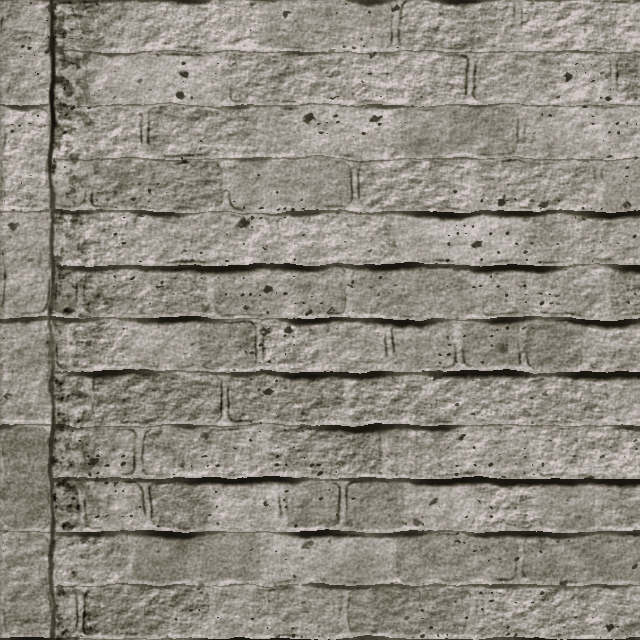
Reproduce this texture procedurally as a WebGL 2 fragment shader.

```glsl
#version 300 es
precision highp float;
// Weathered grey brick wall: twelve courses beside a narrow pier of taller blocks.
// Each cell is a warped rounded box; gradient noise adds grain, relief and soot,
// and patchy shadows under the bed joints carve the courses apart.
uniform vec2 u_resolution;
out vec4 fragColor;

#define ROWS 12.0
#define BRICK_WIDTH 0.202
#define PIER 0.081
#define MORTAR 0.0055
#define CORNER 0.013
#define WARP 0.008
#define EDGE_JITTER 0.14
#define GRAIN 0.17
#define RELIEF 0.50
#define SHADOW_DEPTH 0.012

const vec3 SOOT = vec3(0.07, 0.06, 0.04);
const vec3 SHADE = vec3(0.38, 0.36, 0.30);
const vec3 CHALK = vec3(0.72, 0.69, 0.67);

vec2 hash2(vec2 p) {
  p = vec2(dot(p, vec2(127.1, 311.7)), dot(p, vec2(269.5, 183.3)));
  return fract(sin(p) * 43758.5);
}

float noise(vec2 p) {
  vec2 i = floor(p), f = fract(p);
  vec2 w = f * f * f * (f * (f * 6.0 - 15.0) + 10.0), e = vec2(1, 0);
  float a = dot(hash2(i) * 2.0 - 1.0, f);
  float b = dot(hash2(i + e) * 2.0 - 1.0, f - e);
  float c = dot(hash2(i + e.yx) * 2.0 - 1.0, f - e.yx);
  float d = dot(hash2(i + 1.0) * 2.0 - 1.0, f - 1.0);
  return mix(mix(a, b, w.x), mix(c, d, w.x), w.y);
}

float fbm(vec2 p) {
  float sum = 0.0, amp = 1.0;
  for (int i = 0; i < 4; i++) {
    sum += amp * noise(p);
    p = p * 2.03 + 17.3;
    amp *= 0.5;
  }
  return sum;
}

// Sparse dark holes at two sizes
float pits(vec2 p) {
  float mask = 0.0;
  for (float size = 30.0; size < 100.0; size += 45.0) {
    vec2 g = p * size + 0.3 * noise(p * 120.0), id = floor(g);
    vec2 rnd = hash2(id + size);
    float r = mix(0.08, 0.27, rnd.y) * step(rnd.x, 0.16);
    float d = length((fract(g) - 0.35 - 0.3 * hash2(id + 9.0)) * vec2(0.8, 1.1));
    mask = max(mask, 1.0 - smoothstep(r * 0.5, r + 0.02, d));
  }
  return mask;
}

float jointOffset(float column, float row) {
  return EDGE_JITTER * hash2(vec2(column, row * 7.0)).x;
}

// Bounds of the cell holding q as (low, high); id names the cell
vec4 brickCell(vec2 q, out vec2 id) {
  float row = floor(q.y * ROWS);
  if (q.x < PIER) {
    row = floor(row * 0.5);
    id = vec2(-9.0, row);
    return vec4(0.0, row * 2.0 / ROWS, PIER, (row + 1.0) * 2.0 / ROWS);
  }
  bool headers = row < 6.0 && mod(row, 3.0) == 2.0;
  float width = headers ? BRICK_WIDTH * 0.5 : BRICK_WIDTH;
  float phase = 0.125 + 0.075 * mod(row, 2.0);
  float u = (q.x - phase) / width, column = floor(u);
  if (u < column + jointOffset(column, row)) column -= 1.0;
  float left = phase + width * (column + jointOffset(column, row));
  float right = phase + width * (column + 1.0 + jointOffset(column + 1.0, row));
  id = vec2(column, row);
  return vec4(max(left, PIER), row / ROWS, right, (row + 1.0) / ROWS);
}

void main() {
  vec2 p = gl_FragCoord.xy / u_resolution;
  vec2 q = p + WARP * vec2(fbm(p * 13.0), fbm(p * 13.0 + 40.0)) - vec2(0.0, 0.003);
  vec2 id;
  vec4 cell = brickCell(q, id);
  vec2 rnd = hash2(id + 3.0);
  vec2 box = abs(q - 0.5 * (cell.xy + cell.zw)) - 0.5 * (cell.zw - cell.xy) + MORTAR + CORNER;
  float d = length(max(box, 0.0)) + min(max(box.x, box.y), 0.0) - CORNER;

  // Brick face: individual tone, stains and embossed roughness
  float stain = fbm(p * 6.0), blotch = fbm(p * 24.0 + 5.0);
  vec2 rough = p * vec2(42.0, 56.0);
  float relief = fbm(rough + vec2(-0.09, 0.16)) - fbm(rough);
  float grain = noise(p * 185.0) + 0.5 * noise(p * 330.0);
  float tone = 0.57 + 0.05 * p.y + 0.15 * (rnd.x - 0.5) + 0.10 * stain + 0.13 * blotch;
  tone += RELIEF * mix(0.4, 1.2, rnd.y) * relief;

  // Mortar, pale lower lips and broken outlines
  tone = mix(tone, 0.64 + 0.12 * blotch + 0.3 * relief, smoothstep(-0.002, 0.002, d));
  float lip = exp(-pow((q.y - cell.y - 0.005) / 0.0035, 2.0));
  tone += 0.14 * lip * smoothstep(-0.2, 0.3, noise(p * 18.0));
  float crack = exp(-pow(d / 0.0022, 2.0));
  tone -= 0.34 * crack * smoothstep(-0.05, 0.4, fbm(p * 12.0 + 7.0));
  tone += GRAIN * grain;

  // Patchy shadow beneath each bed joint, heavier low down
  float patchy = noise(vec2(q.x * 9.0, id.y * 3.7 + 0.4)) + 0.35 * (hash2(id.yy).x - 0.5);
  float heavy = smoothstep(-0.1, 0.45, patchy + 0.16 * smoothstep(0.75, 0.3, p.y));
  float reach = 0.002 + SHADOW_DEPTH * heavy;
  float below = cell.w - q.y + 0.003 * fbm(p * 55.0);
  float shadow = (1.0 - smoothstep(reach * 0.5, reach + 0.002, below)) * mix(0.35, 0.95, heavy);

  // Dark seam beside the pier, soot in the corner, and pits
  float seam = 1.0 - smoothstep(0.001, 0.006, abs(q.x - PIER) + 0.003 * blotch);
  shadow = max(shadow, seam * (0.75 + 0.4 * stain));
  float soot = smoothstep(0.20, 0.09, p.x) * smoothstep(PIER - 0.002, PIER + 0.002, q.x);
  tone -= 0.34 * soot * smoothstep(-0.1, 0.35, fbm(p * 48.0) + 0.5 * noise(p * 6.0));
  tone -= 0.12 * smoothstep(0.008, 0.0, p.x);
  shadow = max(shadow, 0.75 * pits(p) * smoothstep(-0.3, 0.2, stain));
  tone = mix(tone, 0.07, clamp(shadow, 0.0, 1.0));

  // Tone to colour
  tone = clamp(tone, 0.05, 0.83);
  vec3 dark = mix(SOOT, SHADE, clamp((tone - 0.07) / 0.31, 0.0, 1.0));
  vec3 color = tone < 0.38 ? dark : mix(SHADE, CHALK, (tone - 0.38) / 0.34);
  fragColor = vec4(color, 1.0);
}
```
